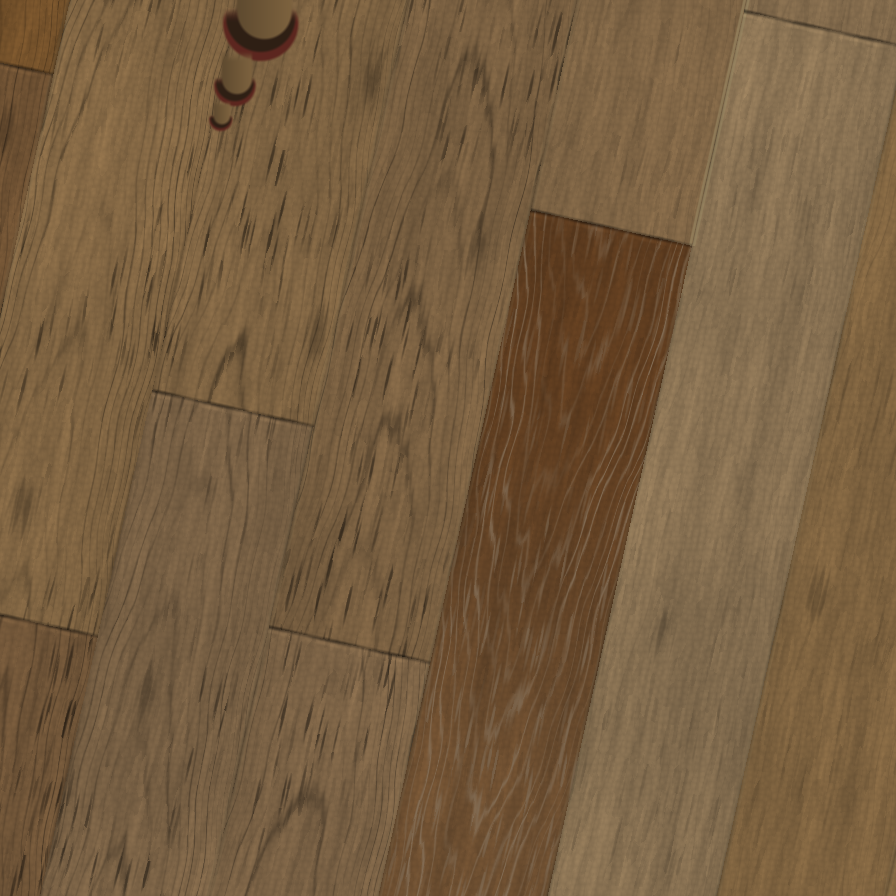
This texture is drawn by a Shadertoy shader. Its source:

```glsl
// Slanted oak plank floor with one smoked board, worn grain and three shrinking post rings at the top

float hash(vec2 p) {
    return fract(sin(dot(p, vec2(127.1, 311.7))) * 43758.5);
}

// Cellular noise: x = distance to the nearest point, y = random value of its cell
vec2 cells(vec2 p) {
    vec2 base = floor(p), best = vec2(9.0, 0.0);
    for (int j = -1; j <= 1; j++)
    for (int i = -1; i <= 1; i++) {
        vec2 c = base + vec2(i, j);
        vec2 point = c + 0.15 + 0.7 * vec2(hash(c), hash(c + 57.3));
        float d = length(p - point);
        if (d < best.x) best = vec2(d, hash(c + 19.7));
    }
    return best;
}

// Position of the end joint along each row, and (lightness, warmth) of the boards on either side
const float joints[7] = float[7](0.07, 0.686, 0.398, 0.633, 0.103, -0.172, -0.9);
const vec2 upperTone[7] = vec2[7](vec2(0.42, 0.7), vec2(0.80, 0.35), vec2(0.80, 0.3), vec2(0.74, 0.1),
                                  vec2(0.78, 0.1), vec2(0.9, 0.0), vec2(0.75, 0.6));
const vec2 lowerTone[7] = vec2[7](vec2(0.45, 0.1), vec2(0.54, 0.0), vec2(0.76, -0.1), vec2(0.74, -0.1),
                                  vec2(0.03, 0.0), vec2(1.0, 0.0), vec2(0.82, 0.5));

vec3 floorColor(vec2 q, float px) {
    // Board coordinates: u counts rows across, v runs along the grain
    float u = (q.x + 0.222 * q.y - 0.078) / 0.1888;
    float v = q.y - 0.222 * q.x;
    float row = clamp(floor(u), -1.0, 5.0);
    float a = u - row - 0.5;
    int i = int(row) + 1;
    float below = step(joints[i], v);
    float seed = row * 2.0 + below;
    float smoked = row == 3.0 ? below : 0.0;
    float rustic = row < 2.5 ? 1.0 : 0.25;

    // Board tone; the smoked board fades towards its far end
    vec2 tone = below > 0.5 ? lowerTone[i] : upperTone[i];
    tone.x += smoked * 0.32 * smoothstep(0.25, 0.8, v);
    vec3 col = mix(vec3(0.35, 0.22, 0.11), vec3(0.53, 0.44, 0.32), tone.x);
    col += tone.y * vec3(0.03, 0.0, -0.05);
    col *= 0.985 + 0.025 * sin(q.x * 9.0 + 4.0 * q.y) + 0.02 * sin(v * 13.0 + seed * 2.4);

    // Fine streaks along the grain over a faint surface speckle
    float w = u + 0.008 * sin(v * 11.0 + seed * 3.1) + 0.005 * sin(v * 29.0 + seed);
    float streak = cells(vec2(w * 26.0, v * 6.0) + seed * 7.0).x;
    float fibre = cells(vec2(w * 42.0, v * 42.0) + seed).y;
    float band = cells(vec2(w * 6.0, v * 1.8) + seed * 5.0).x;
    float speckle = cells(q * 150.0).x;
    col *= 1.0 + 0.12 * (0.45 - streak) + 0.07 * (fibre - 0.5)
         + 0.16 * (0.45 - band) + 0.10 * (0.4 - speckle);

    // Cathedral arches: pale and downward on the smoked board, tall and dark elsewhere
    float b = a + 0.025 * sin(v * 15.0 + seed) + 0.01 * sin(v * 47.0 + seed * 2.0)
            + mix(0.12 - 0.12 * hash(vec2(seed, 4.0)), 0.03, smoked);
    float light = v - 4.2 * b * b + 0.03 * sin(b * 14.0 + seed);
    float dark = v + 1.8 * b * b + 0.5 * sqrt(b * b + 0.0006) + 0.02 * sin(b * 37.0 + v * 19.0);
    float field = mix(light, dark, smoked) + 0.03 * (streak - 0.4) + 0.008 * (fibre - 0.5);
    float phase = field * mix(7.0, 10.5, smoked);
    float line = 0.15 + 0.85 * hash(vec2(floor(phase), seed));
    float ring = pow(0.5 - 0.5 * cos(6.2832 * phase), mix(10.0, 8.0, smoked)) * line;
    float broken = smoothstep(0.9, 0.2, band) * (1.0 - 0.4 * fibre);
    col = mix(col, vec3(0.53, 0.45, 0.36), smoked * ring * (0.2 + 0.7 * broken));
    col *= 1.0 - 0.36 * (1.0 - smoked) * rustic * ring * (0.25 + 0.75 * broken);

    // Hair-thin pores in patches, and a few small knots
    vec2 patches = cells(vec2(a * 1.6, v * 3.2) + seed * 4.3);
    vec2 pore = cells(vec2(w * 33.0, v * 13.0) + seed * 3.0);
    float fleck = smoothstep(0.42, 0.08, pore.x + 0.2 * (fibre - 0.5)) * smoothstep(0.5, 0.9, pore.y);
    float amount = smoothstep(0.25, 0.6, patches.x) * rustic;
    vec3 poreColor = mix(col * 0.58, vec3(0.50, 0.42, 0.33), smoked);
    col = mix(col, poreColor, fleck * mix(amount, 0.3 + 0.4 * smoothstep(0.2, 0.6, v), smoked));
    float knot = smoothstep(0.12, 0.02, patches.x + 0.2 * (streak - 0.4)) * step(0.86, patches.y);
    col *= 1.0 - 0.22 * knot * (1.0 - smoked);

    // Long seams: a soft dark line, sometimes with a pale filled edge
    float side = abs(0.5 - abs(a)) * 0.1888;
    float seamId = floor(u + 0.5);
    float pale = seamId == 4.0 ? 1.0 - 0.8 * step(0.103, v) : 0.2 * step(0.5, hash(vec2(seamId, 8.0)));
    float wear = 0.5 + 0.5 * sin(v * 21.0 + seamId * 2.0);
    col *= 1.0 - (0.08 + 0.14 * wear) * (1.0 - smoothstep(0.0, 0.003 + px, side));
    float filled = 1.0 - smoothstep(0.0005, 0.0015 + px, abs(side - 0.002));
    col = mix(col, vec3(0.62, 0.55, 0.40), 0.6 * pale * filled);

    // End joints: a thin dark gap with a light lip
    float gap = v - joints[i];
    float worn = 0.6 + 0.4 * sin(u * 17.0 + seed);
    col *= 1.0 - (0.2 + 0.25 * worn) * (1.0 - smoothstep(0.0, 0.0025 + px, abs(gap)));
    col *= 1.0 + 0.1 * worn * (1.0 - smoothstep(0.0, 0.002 + px, abs(gap - 0.005)));
    return col;
}

void mainImage(out vec4 fragColor, in vec2 fragCoord) {
    vec2 p = fragCoord / iResolution.xy;
    vec2 q = vec2(p.x, 1.0 - p.y);
    float px = 1.0 / iResolution.y;
    vec3 col = floorColor(q, px);

    // Post rings: maroon rim, dark inner shadow and a tan post, each smaller than the last
    for (int i = 0; i < 3; i++) {
        float s = pow(0.55, float(i));
        float r = 0.042 * s, soft = px + 0.001;
        vec2 d = q - vec2(0.227 + 0.064 * s, 0.18 - 0.154 * s);
        float front = smoothstep(-0.45 * r, 0.0, d.y);
        float rim = smoothstep(soft, -soft, length(d) - r);
        float inner = smoothstep(soft, -soft, length(d + vec2(0.0, 0.16 * r)) - 0.92 * r);
        float post = smoothstep(soft, -soft, length(vec2(d.x - 0.1 * r, max(d.y + 0.3 * r, 0.0))) - 0.72 * r);
        post *= smoothstep(-1.7 * r, -1.1 * r, d.y);
        col = mix(col, vec3(0.36, 0.15, 0.12), rim * front);
        col = mix(col, vec3(0.18, 0.12, 0.08), inner * front);
        col = mix(col, vec3(0.42, 0.33, 0.21) * (1.0 + 0.2 * d.x / r), post);
    }
    fragColor = vec4(col, 1.0);
}
```
